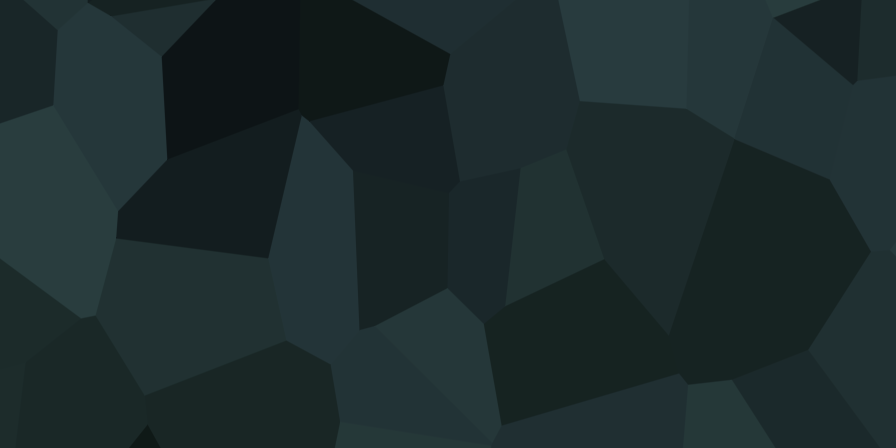
Reproduce this background procedurally as a WebGL 2 fragment shader.

```glsl
#version 300 es
precision highp float;
// Flat, sharp-edged Voronoi polygons in dark teal tones, slightly upright.
// Seeds are grid points jittered far beyond their cells; each pixel takes the
// tone of its nearest seed, blended with the second nearest at a thin border.

uniform vec2 u_resolution;
out vec4 fragColor;

const vec2 DENSITY = vec2(3.8, 3.0);   // grid cells per canvas height
const float JITTER = 1.9;              // seed spread, in grid cells
const vec2 GRID_OFFSET = vec2(17.3, 41.6);
const vec3 DARK_TEAL = vec3(0.050, 0.080, 0.080);
const vec3 LIGHT_TEAL = vec3(0.160, 0.238, 0.247);
const vec3 BLUE_TINT = vec3(0.001, -0.002, 0.007);

// Two random values in 0..1 per grid cell
vec2 hash2(vec2 cell) {
    vec3 q = fract(cell.xyx * vec3(0.1031, 0.1030, 0.0973));
    q += dot(q, q.yzx + 33.33);
    return fract((q.xx + q.yz) * q.zy);
}

vec2 seedPoint(vec2 cell) {
    return cell + 0.5 + JITTER * (hash2(cell) - 0.5);
}

// An evenly spread sequence keeps the shares of dark and light balanced
vec3 cellColor(vec2 cell) {
    vec2 random = hash2(cell + 91.7);
    float tone = fract(dot(cell, vec2(0.7549, 0.5698)) + 0.25 * random.x);
    vec3 base = mix(DARK_TEAL, LIGHT_TEAL, pow(tone, 0.7));
    return base + BLUE_TINT * (2.0 * random.y - 1.0);
}

vec3 polygons(vec2 point, float edgeWidth) {
    vec2 home = floor(point);
    vec2 nearCell = home, nextCell = home;
    vec2 toNear = vec2(0.0), toNext = vec2(0.0);
    float nearDist = 1e5, nextDist = 1e5;

    // Find the two nearest seeds
    for (int y = -2; y <= 2; y++) {
        for (int x = -2; x <= 2; x++) {
            vec2 cell = home + vec2(x, y);
            vec2 toSeed = seedPoint(cell) - point;
            float dist = dot(toSeed, toSeed);
            if (dist < nearDist) {
                nextDist = nearDist;
                nextCell = nearCell;
                toNext = toNear;
                nearDist = dist;
                nearCell = cell;
                toNear = toSeed;
            } else if (dist < nextDist) {
                nextDist = dist;
                nextCell = cell;
                toNext = toSeed;
            }
        }
    }

    // Distance to the line halfway between the two seeds
    vec2 across = toNext - toNear;
    float border = 0.5 * (nextDist - nearDist) / max(length(across), 1e-4);
    float coverage = smoothstep(-edgeWidth, edgeWidth, border);
    return mix(cellColor(nextCell), cellColor(nearCell), coverage);
}

void main() {
    vec2 scale = DENSITY / u_resolution.y;
    vec2 point = gl_FragCoord.xy * scale + GRID_OFFSET;
    fragColor = vec4(polygons(point, 0.75 * scale.x), 1.0);
}
```
